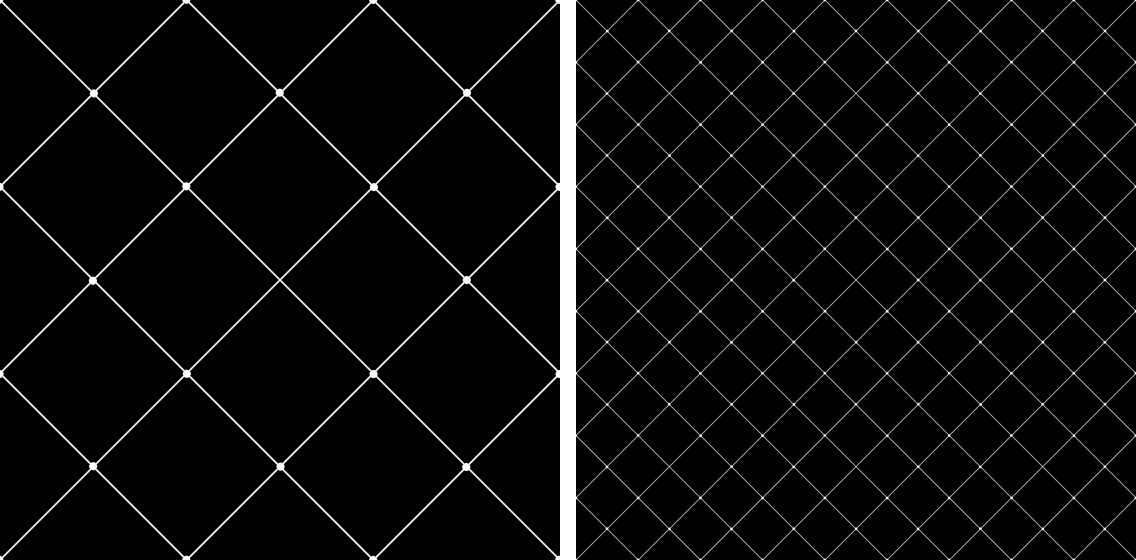
Left, the tile; right, the same tile 3 across and 3 down.
Write a Shadertoy shader that draws this pattern.

```glsl
// Diagonal lattice of thin white lines on black, with round dots at the crossings.

const float REPEATS = 3.0;
const float LINE_HALF_WIDTH = 0.00155;
const float DOT_RADIUS = 0.0072;
const float DOT_JITTER = 0.0013;
const vec3 BACKGROUND = vec3(0.0);
const vec3 INK = vec3(0.99);

float hash(vec2 p) {
    return fract(sin(dot(p, vec2(127.1, 311.7))) * 43758.5453);
}

// Coverage of a shape from its signed distance, softened over about one pixel
float coverage(float dist, float pixel) {
    return 1.0 - smoothstep(-0.7 * pixel, 0.7 * pixel, dist);
}

// Distance to the nearest integer
float nearestInteger(float x) {
    return abs(fract(x + 0.5) - 0.5);
}

// Distance to both families of diagonals, in cell units
float diagonals(vec2 p) {
    float rising = nearestInteger(p.x - p.y);
    float falling = nearestInteger(p.x + p.y);
    return min(rising, falling) * inversesqrt(2.0);
}

// Distance to the nearest dot centre of a square lattice, in cell units
float dotCentre(vec2 p, float offset, float jitter) {
    vec2 id = floor(p - offset + 0.5);
    vec2 key = mod(id, REPEATS) + offset;
    vec2 shift = vec2(hash(key), hash(key + 17.3)) - 0.5;
    float dist = length(p - id - offset - 2.0 * jitter * shift);

    // The crossing in the middle of the tile stays bare
    bool bare = distance(key, vec2(0.5 * REPEATS)) < 0.1;
    return bare ? 1.0 : dist;
}

void mainImage(out vec4 fragColor, in vec2 fragCoord) {
    vec2 p = REPEATS * fragCoord / iResolution.xy;
    float pixel = 1.0 / min(iResolution.x, iResolution.y);

    float lineDist = diagonals(p) / REPEATS - LINE_HALF_WIDTH;

    // Dots sit on cell corners and on cell centres
    float jitter = DOT_JITTER * REPEATS;
    float centre = min(dotCentre(p, 0.0, jitter), dotCentre(p, 0.5, jitter));
    float dotDist = centre / REPEATS - DOT_RADIUS;

    float ink = max(coverage(lineDist, pixel), coverage(dotDist, pixel));
    fragColor = vec4(mix(BACKGROUND, INK, ink), 1.0);
}
```
